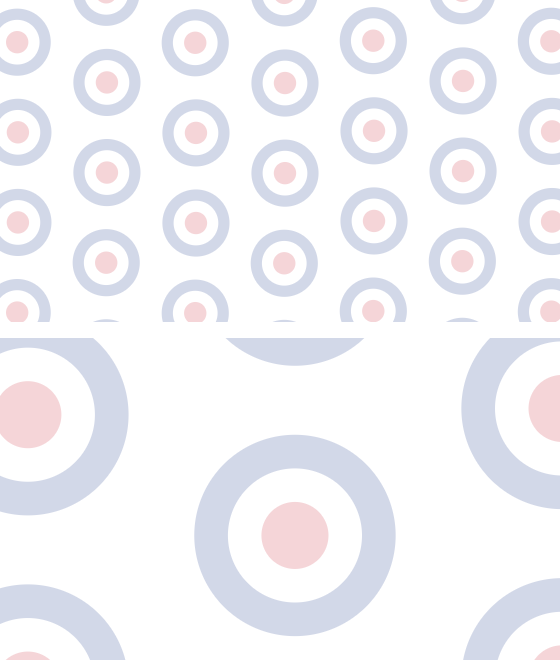
Top: the whole. Bottom: its middle third, enlarged.
Give the GLSL for this pattern, as a Shadertoy shader.

```glsl
// Staggered columns of pale blue rings, each around a pink dot, on white.
// Space is measured in column pitches; each pixel finds its nearest ring centre,
// which carries slight column drift and row sway, and shades by radial distance.

// Antialiased coverage of a disc, for a pixel of the given size
float disc(float dist, float radius, float pixel) {
    return clamp(0.5 + (radius - dist) / pixel, 0.0, 1.0);
}

// Centre of the ring nearest to p
vec2 ringCentre(vec2 p) {
    float column = floor(p.x - 0.197 + 0.5);
    float odd = mod(column, 2.0);

    // Odd columns sit a little over half a row higher; columns sink gradually
    float baseY = 0.106 + 0.5635 * odd - 0.0033 * column + 0.03 * step(4.0, column);
    float rowPitch = 1.0123;
    float row = floor((p.y - baseY) / rowPitch + 0.5);
    vec2 centre = vec2(column + 0.197, baseY + row * rowPitch);

    // Middle rows lean right, outer rows lean left
    centre.x += abs(centre.y - 1.916) < 0.98 ? 0.004 : -0.004;
    return centre;
}

void mainImage(out vec4 fragColor, in vec2 fragCoord) {
    float pixel = 6.29 / iResolution.x;
    vec2 p = fragCoord * pixel;
    float dist = length(p - ringCentre(p));

    vec3 white = vec3(1.0);
    vec3 color = mix(white, vec3(0.824, 0.847, 0.910), disc(dist, 0.377, pixel));
    color = mix(color, white, disc(dist, 0.251, pixel));
    color = mix(color, vec3(0.961, 0.835, 0.847), disc(dist, 0.1255, pixel));

    fragColor = vec4(color, 1.0);
}
```
